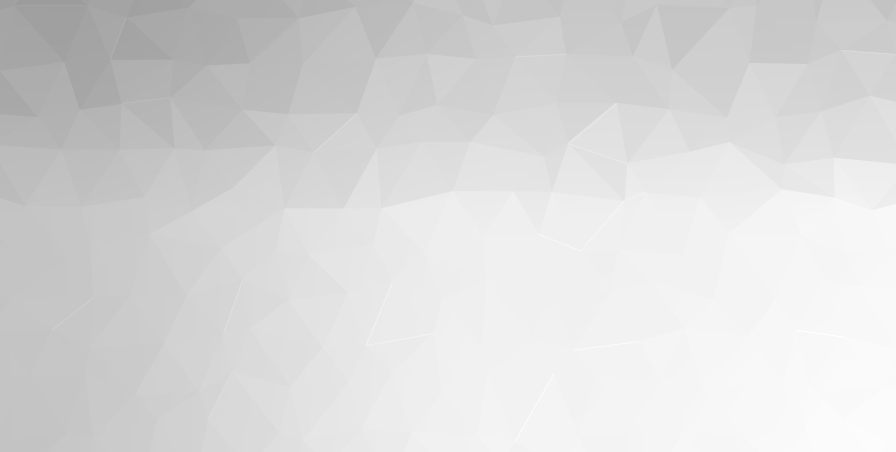
Give the GLSL for this background, as a Shadertoy shader.

```glsl
// A pale low-poly backdrop: dark grey at the upper left, near white at the lower right.
// A jittered brick lattice is split into triangles, and each facet takes most of its
// tone from a smooth field at its centre, plus a small random shade.

vec2 hash2(vec2 p) {
    vec3 q = fract(vec3(p.xyx) * vec3(0.1031, 0.1030, 0.0973));
    q += dot(q, q.yzx + 33.33);
    return fract((q.xx + q.yz) * q.zy);
}

// Lattice corner, in units of the canvas height
vec2 corner(vec2 id) {
    vec2 jitter = (hash2(id + 47.0) - 0.5) * vec2(0.62, 0.56);
    vec2 g = id + jitter + vec2(0.5 * mod(id.y, 2.0), 0.0);
    return g * vec2(0.117, 0.1025) + vec2(0.0, 0.0475);
}

// Smooth grey field: a dim upper band that climbs to a bright, flat lower part
float toneField(vec2 p) {
    float x = p.x * iResolution.y / iResolution.x;
    float depth = 1.0 - p.y;
    float upper = mix(0.625, 0.78, smoothstep(0.05, 0.6, x));
    float lower = mix(0.768, 0.937, smoothstep(0.0, 0.57, x));
    lower += 0.03 * smoothstep(0.6, 1.05, x);
    lower += 0.02 * smoothstep(0.45, 1.0, depth) * smoothstep(0.0, 0.8, x);
    return mix(upper, lower, pow(clamp(depth / 0.475, 0.0, 1.0), 1.4));
}

// Distance to the left of the line from a to b
float leftOf(vec2 p, vec2 a, vec2 b) {
    vec2 e = b - a, v = p - a;
    return (e.x * v.y - e.y * v.x) / length(e);
}

// Adds one counterclockwise facet as (tone * coverage, coverage)
void addFacet(inout vec2 sum, vec2 p, vec2 a, vec2 b, vec2 c, vec2 seed) {
    float inside = min(leftOf(p, a, b), min(leftOf(p, b, c), leftOf(p, c, a)));
    float coverage = clamp(0.5 + inside * iResolution.y, 0.0, 1.0);
    if (coverage <= 0.0) return;

    vec2 centre = (a + b + c) / 3.0;
    vec2 rnd = hash2(seed + 11.0);
    float contrast = mix(0.008, 0.034, smoothstep(0.45, 0.62, centre.y));
    float tone = toneField(mix(centre, p, 0.3)) + (rnd.x - 0.5) * contrast;

    // A few facets carry a fine light seam on one side
    float seam = 1.0 - smoothstep(0.0, 0.004, abs(leftOf(p, a, b)));
    tone += 0.035 * seam * step(0.95, rnd.y);
    sum += vec2(tone, 1.0) * coverage;
}

void mainImage(out vec4 fragColor, in vec2 fragCoord) {
    vec2 p = fragCoord / iResolution.y;
    vec2 cell = floor((p - vec2(0.0, 0.0475)) / vec2(0.117, 0.1025));
    vec2 sum = vec2(0.0);

    // Split each nearby quad along its shorter diagonal
    for (int j = -1; j <= 1; j++) {
        for (int i = -2; i <= 1; i++) {
            vec2 id = cell + vec2(i, j);
            vec2 a = corner(id);
            vec2 b = corner(id + vec2(1.0, 0.0));
            vec2 c = corner(id + vec2(1.0, 1.0));
            vec2 d = corner(id + vec2(0.0, 1.0));
            if (distance(a, c) < distance(b, d)) {
                addFacet(sum, p, a, b, c, id);
                addFacet(sum, p, c, d, a, id + 71.0);
            } else {
                addFacet(sum, p, d, a, b, id);
                addFacet(sum, p, b, c, d, id + 71.0);
            }
        }
    }

    float tone = sum.y > 0.001 ? sum.x / sum.y : toneField(p);
    fragColor = vec4(vec3(tone), 1.0);
}
```
